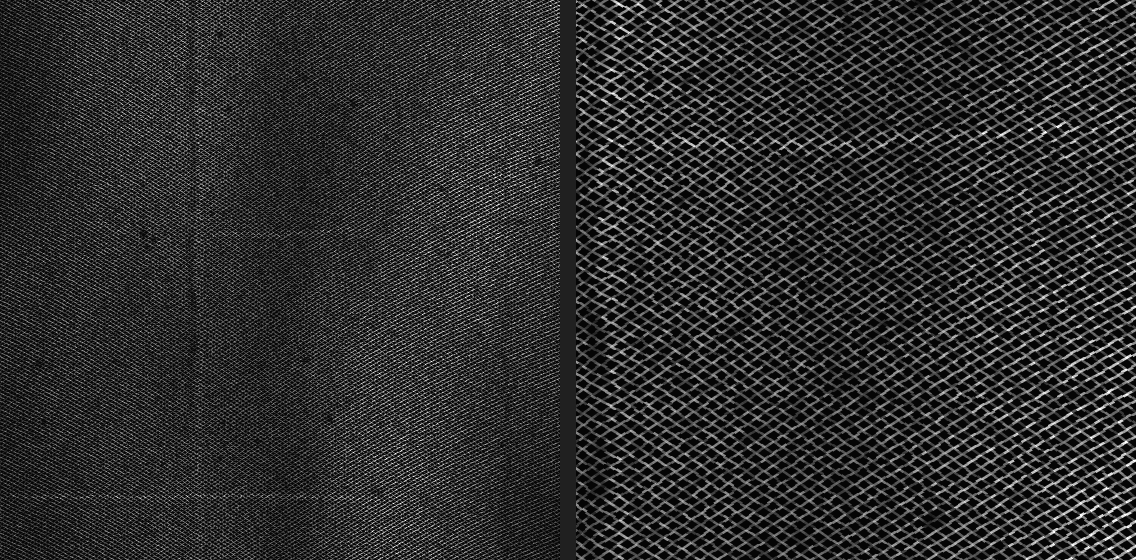
Left, the full canvas; right, a detail of the centre.
Write a WebGL 1 fragment shader that draws this texture.

```glsl
precision highp float;
uniform vec2 u_resolution;

float hash(vec2 p) {
  vec3 q = fract(p.xyx * vec3(0.1031, 0.1030, 0.0973));
  q += dot(q, q.yzx + 33.33);
  return fract((q.x + q.y) * q.z);
}

// Layered sines: slow drift for cloth folds and wandering creases
float drift(vec2 p) {
  return (sin(p.x + 1.7 * sin(p.y)) + 0.5 * sin(2.3 * p.y + p.x * 1.4)
    + 0.25 * sin(5.1 * p.x - 3.7 * p.y)) / 1.75;
}

// Cellular noise: a dark speck in a few of the cells
float specks(vec2 p, float chance) {
  vec2 cell = floor(p);
  float mark = 0.0;
  for (int j = -1; j <= 1; j++) {
    for (int i = -1; i <= 1; i++) {
      vec2 id = cell + vec2(float(i), float(j));
      vec2 center = id + vec2(hash(id), hash(id + 41.0));
      float radius = 0.08 + 0.1 * hash(id + 83.0);
      float spot = 1.0 - smoothstep(radius * 0.4, radius * 1.5, length(p - center));
      mark = max(mark, spot * step(hash(id + 17.0), chance));
    }
  }
  return mark;
}

float bump(float x, float width) {
  return exp(-x * x / (width * width));
}

float span(float x, float from, float to) {
  return smoothstep(from - 0.04, from + 0.04, x) * (1.0 - smoothstep(to - 0.04, to + 0.04, x));
}

// Frayed thread around each integer of across, broken into segments along
float thread(float across, float along, float pixel) {
  vec2 segment = vec2(floor(across + 0.5), floor(along * 2.0));
  float wobble = 0.14 * (hash(segment + 500.0) - 0.5);
  float d = abs(across + wobble - segment.x);
  float cover = clamp((0.13 - d) / pixel + 0.5, 0.0, 1.0);
  return cover * (0.55 + 0.75 * hash(segment + 300.0));
}

void main() {
  vec2 uv = gl_FragCoord.xy / u_resolution;

  // The net bows across the cloth and ripples a little
  vec2 p = uv;
  p.y += 0.2 * (uv.x - 0.42) * (uv.x - 0.42);
  p += 0.0025 * vec2(drift(uv.yx * 7.0), drift(uv * 8.0 + 2.0));
  p.x += 0.0012 * bump(uv.x - 0.345, 0.01);

  // Two crossing thread families, 92 by 140 diamonds
  vec2 net = vec2(92.0 * p.x + 140.0 * p.y, 92.0 * p.x - 140.0 * p.y);
  float pixel = max(167.0 / min(u_resolution.x, u_resolution.y), 0.06);
  float falling = thread(net.x, net.y, pixel);
  float rising = thread(net.y, net.x, pixel);

  // Falling threads lead on the left, rising ones on the right
  float lead = smoothstep(0.1, 0.75, uv.x);
  falling *= mix(1.12, 0.68, lead);
  rising *= mix(0.68, 1.12, lead);
  float mesh = max(rising, falling) + 0.25 * rising * falling;
  mesh = pow(mesh, 1.2);

  // Broad folds of light and shade
  float folds = 0.12 * drift(uv * vec2(9.0, 4.0) + 1.0);
  folds += 0.2 * bump(uv.x - 0.4, 0.1) * smoothstep(0.2, 1.0, uv.y);
  folds += 0.16 * bump(uv.x - 0.3 * uv.y - 0.68, 0.14);
  folds -= 0.24 * bump(uv.x - 0.53 + 0.08 * uv.y, 0.09) * (1.0 - 0.6 * uv.y);
  folds -= 0.25 * bump(uv.x, 0.14);
  folds -= 0.2 * bump(length(uv - vec2(1.0, 0.06)), 0.12);
  float light = 1.04 + 1.5 * folds;

  // Vertical creases
  float wander = 0.004 * drift(uv.yx * 19.0);
  float broken = 0.6 + 0.4 * drift(uv.yx * vec2(70.0, 9.0));
  light -= 0.5 * broken * bump(uv.x - 0.343 - wander, 0.006) * smoothstep(0.1, 0.5, uv.y);
  light += 0.18 * bump(uv.x - 0.355 - wander, 0.006);
  light -= 0.25 * broken * bump(uv.x - 0.905 - wander, 0.006);

  // Pale horizontal creases
  float sway = 0.003 * drift(uv * 15.0);
  light += 0.45 * bump(uv.y - 0.113 - sway, 0.0035) * span(uv.x, 0.02, 0.66);
  light += 0.35 * bump(uv.y - 0.58 - 0.09 * max(uv.x - 0.5, 0.0) - sway, 0.004)
    * span(uv.x, 0.38, 0.64);

  // Smudges and scattered dark specks
  light -= 0.6 * bump(length((uv - vec2(0.915, 0.602)) * vec2(1.0, 6.0)), 0.035);
  light -= 0.6 * bump(length((uv - vec2(0.67, 0.122)) * vec2(1.0, 2.5)), 0.014);
  light *= 1.0 - 0.6 * specks(uv * 26.0, 0.05);
  light *= 1.0 - 0.5 * specks(uv * 55.0 + 9.0, 0.04 + 0.25 * bump(uv.x - 0.34, 0.06));

  float gray = 0.02 + 0.47 * mesh * max(light, 0.1);
  gl_FragColor = vec4(vec3(gray), 1.0);
}
```
